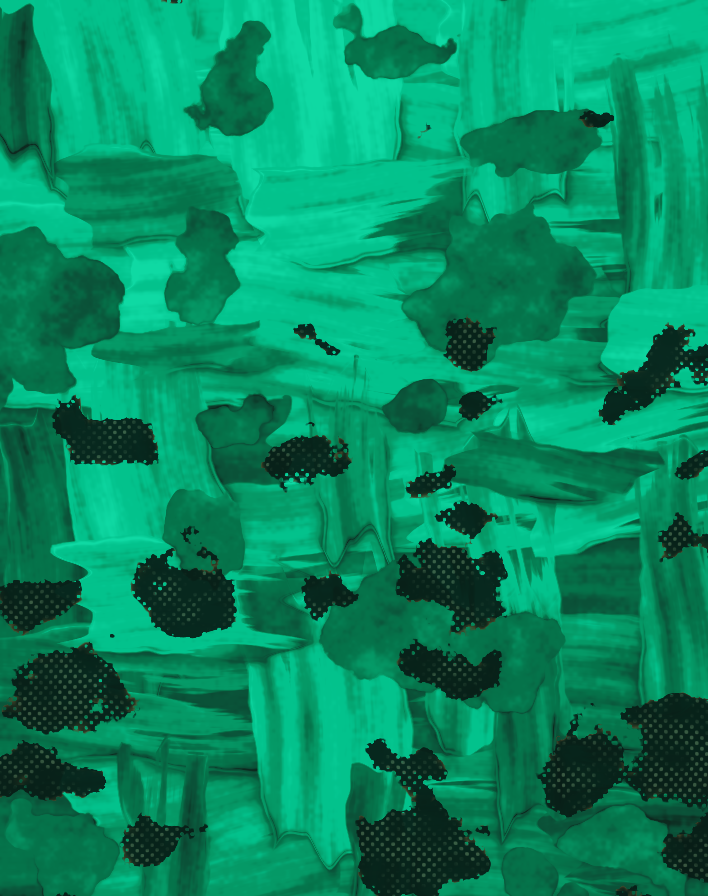
This texture is drawn by a WebGL 1 fragment shader. Its source:

```glsl
precision highp float;
// Thick green paint spread by a palette knife over dark woven canvas.
// Scattered box-shaped strokes with dragged streaks, ridges and shadows are
// layered as one tone value; cellular chips then expose underpaint and weave.
uniform vec2 u_resolution;

#define STROKES 34
#define SEED vec2(0.37, 0.81)
#define UPRIGHT_SHARE 0.36
#define STREAK_FREQ 55.0
#define STREAK_CONTRAST 0.85
#define RAGGED 0.05
#define SHADOW_WIDTH 0.006
#define WEAVE_FREQ 560.0
#define CHIP_SHARE 0.5
#define EDGE 0.0016

float hash(vec2 p) {
  vec3 q = fract(p.xyx * 0.1031);
  q += dot(q, q.yzx + 33.33);
  return fract((q.x + q.y) * q.z);
}

float noise(vec2 p) {
  vec2 i = floor(p), f = fract(p);
  f = f * f * (3.0 - 2.0 * f);
  return mix(mix(hash(i), hash(i + vec2(1.0, 0.0)), f.x),
             mix(hash(i + vec2(0.0, 1.0)), hash(i + 1.0), f.x), f.y);
}

float fbm(vec2 p) {
  float sum = 0.0, amp = 0.533;
  for (int i = 0; i < 4; i++) {
    sum += amp * noise(p);
    p = p * 2.03 + 17.3;
    amp *= 0.5;
  }
  return sum;
}

// Cellular field: signed distance to the nearest randomly chosen round cell
float chips(vec2 p, float share) {
  vec2 cell = floor(p);
  float d = 1.0;
  for (int y = -1; y <= 1; y++)
    for (int x = -1; x <= 1; x++) {
      vec2 id = cell + vec2(float(x), float(y));
      vec2 centre = id + 0.2 + 0.6 * vec2(hash(id + 3.1), hash(id + 8.7));
      float radius = 0.22 + 0.3 * hash(id + 5.3);
      float absent = step(share, hash(id + 11.9));
      d = min(d, length(p - centre) - radius + absent);
    }
  return d;
}

// Lay one knife stroke over the tone collected so far
void layStroke(float id, vec2 p, float aspect, inout float tone) {
  vec4 rnd = vec4(hash(vec2(id, 1.0)), hash(vec2(id, 2.0)),
                  hash(vec2(id, 3.0)), hash(vec2(id, 4.0)));
  vec2 centre = fract(id * vec2(0.7549, 0.5698) + SEED) * vec2(aspect, 1.0);
  float upright = max(step(rnd.x, UPRIGHT_SHARE), step(centre.x, 0.08));
  float angle = upright * 1.5708 + (rnd.y - 0.5) * 0.3;
  vec2 axis = vec2(cos(angle), sin(angle));
  vec2 q = p - centre;
  float lit = dot(normalize(q + 0.0001), vec2(-0.5, 0.86));
  q = vec2(dot(q, axis), dot(q, vec2(-axis.y, axis.x)));
  vec2 size = mix(vec2(0.21, 0.11), vec2(0.09, 0.035), id / float(STROKES));
  size *= 0.7 + 0.6 * rnd.zw;
  if (abs(q.x) > size.x + 0.1 || abs(q.y) > size.y + 0.1) return;

  // Ragged outline
  vec2 w = q + RAGGED * (vec2(fbm(p * 8.0 + id), fbm(p * 8.0 + id + 40.0)) - 0.5);
  w.x += 0.06 * (noise(vec2(q.y * 45.0, id)) - 0.5);
  vec2 e = abs(w) - size;
  float d = length(max(e, 0.0)) + min(max(e.x, e.y), 0.0);

  // Dragged pigment
  float bend = 0.01 * sin(q.x * 14.0 + id);
  float streak = fbm(vec2(q.x * 5.0, (q.y + bend) * STREAK_FREQ) + id * 7.0);
  float broad = fbm(q * vec2(6.0, 15.0) + id * 3.0);
  float paint = 0.46 + 0.5 * rnd.w + 0.42 * (centre.y - 0.45);
  paint -= 0.3 * (1.0 - smoothstep(0.04, 0.14, centre.x));
  paint += STREAK_CONTRAST * (streak - 0.5) + 0.6 * (broad - 0.5);

  // Raised rim, cast shadow and dry tail
  float shade = 1.0 - smoothstep(-0.6, 0.2, lit);
  float patchy = smoothstep(0.35, 0.6, noise(p * 13.0 + id));
  float rim = exp(-abs(d + 0.004) / 0.002) * patchy;
  paint += rim * (0.35 * max(lit, 0.0) - 0.4 * shade);
  tone *= 1.0 - 0.75 * exp(-max(d, 0.0) / SHADOW_WIDTH) * shade * patchy;
  float tail = 0.32 * q.x / size.x - 0.2;
  float dry = smoothstep(0.53, 0.63, streak + 0.4 * (broad - 0.5) + tail);
  float cover = (1.0 - smoothstep(-EDGE, EDGE, d)) * (1.0 - 0.85 * dry);
  tone = mix(tone, paint, cover);
}

// Tone to pigment, from deep shadow to bright mint
vec3 pigment(float t) {
  vec3 c = mix(vec3(0.05, 0.16, 0.12), vec3(0.04, 0.32, 0.22), smoothstep(0.0, 0.2, t));
  c = mix(c, vec3(0.02, 0.45, 0.29), smoothstep(0.2, 0.42, t));
  c = mix(c, vec3(0.02, 0.60, 0.40), smoothstep(0.42, 0.66, t));
  c = mix(c, vec3(0.01, 0.76, 0.55), smoothstep(0.66, 0.9, t));
  return mix(c, vec3(0.06, 0.85, 0.64), smoothstep(0.95, 1.25, t));
}

void main() {
  vec2 p = gl_FragCoord.xy / u_resolution.y;
  float aspect = u_resolution.x / u_resolution.y;
  float fine = fbm(p * 38.0);
  vec2 warp = vec2(fbm(p * 9.0), fbm(p * 9.0 + 31.0)) - 0.5;

  // Ground coat, brighter toward the top
  float tone = 0.3 + 0.6 * smoothstep(0.5, 0.75, p.y);
  tone += 0.5 * (fbm(p * vec2(5.0, 40.0)) - 0.5);
  for (int i = 0; i < STROKES; i++) layStroke(float(i), p, aspect, tone);

  // Flat underpaint chips with a dark lip
  vec2 torn = p + 0.13 * warp + 0.016 * (fine - 0.5);
  float under = chips(torn * vec2(6.0, 8.0) + 4.0, 0.26) / 7.0;
  tone = mix(tone, 0.4 + 0.45 * (fine - 0.5) + 0.5 * warp.x, 1.0 - smoothstep(-EDGE, EDGE, under));
  tone -= 0.22 * exp(-abs(under) / 0.002) * smoothstep(-0.1, 0.1, warp.y);
  vec3 color = pigment(tone + 0.09 * (noise(p * 190.0) - 0.5));

  // Bare woven canvas, mostly in the lower part and along the left
  float bias = 0.035 * smoothstep(0.45, 0.85, p.y) - 0.008 * (1.0 - smoothstep(0.0, 0.15, p.x));
  float bare = chips(torn * vec2(7.0, 10.0) + 21.0, CHIP_SHARE) / 8.5;
  bare += bias + 0.05 * (fine - 0.36);
  vec2 thread = (p + 0.012 * warp) * WEAVE_FREQ;
  float knot = smoothstep(0.1, 0.8, sin(thread.x) * sin(thread.y));
  vec3 canvas = mix(vec3(0.03, 0.11, 0.085), vec3(0.24, 0.35, 0.26), knot * smoothstep(0.3, 0.65, fine));
  float crumb = smoothstep(0.64, 0.72, noise(p * vec2(55.0, 110.0))) * exp(-abs(bare) / 0.003);
  canvas = mix(canvas, vec3(0.46, 0.36, 0.19), 0.7 * crumb);
  float exposed = 1.0 - smoothstep(-EDGE, EDGE, bare + 0.006 * knot);
  color = mix(color, canvas, 0.93 * exposed);

  gl_FragColor = vec4(color, 1.0);
}
```
